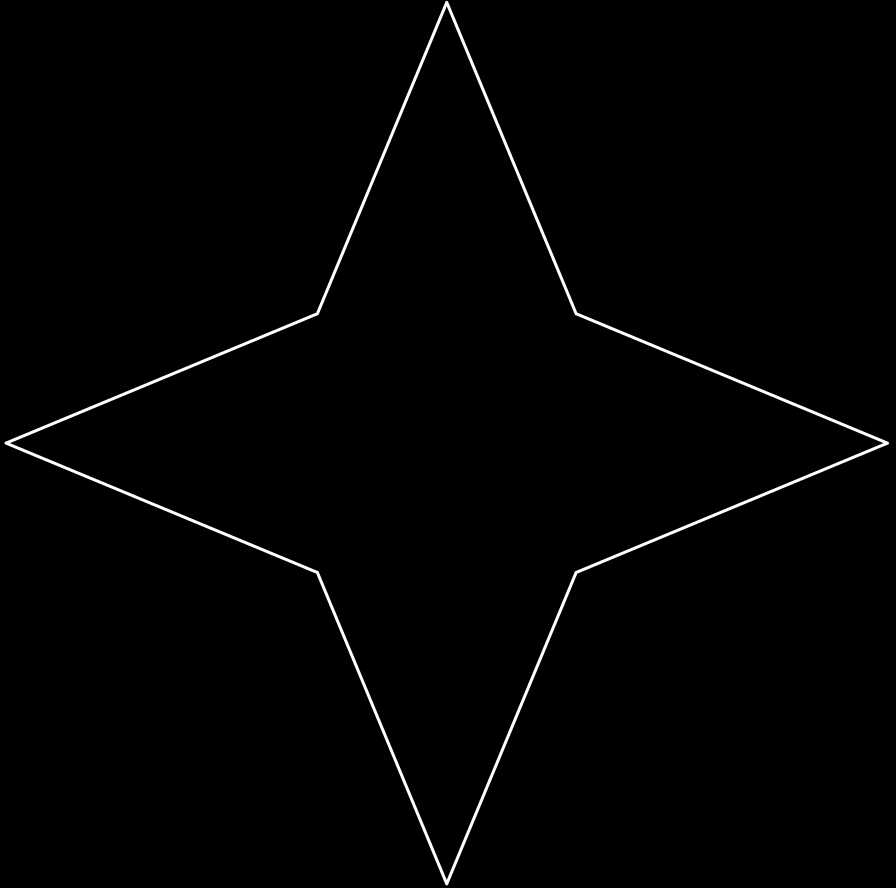
Write a Shadertoy shader that draws this background.

```glsl
// Draws a thin white outline of a four-pointed star on black.

// Lengths are in units of the canvas height.
const vec2 STAR_OFFSET = vec2(-0.0014, 0.001);
const float TIP_RADIUS = 0.4963;
const float NOTCH_COORD = 0.1457;
const float LINE_HALF_WIDTH = 0.0017;
const vec3 BACKGROUND = vec3(0.0);
const vec3 LINE_COLOR = vec3(1.0);

float segmentDistance(vec2 p, vec2 a, vec2 b) {
    vec2 ab = b - a;
    float t = clamp(dot(p - a, ab) / dot(ab, ab), 0.0, 1.0);
    return length(p - a - ab * t);
}

// Fold the plane into one octant, where the outline is a single segment.
float starOutlineDistance(vec2 p) {
    p = abs(p);
    if (p.y > p.x) p = p.yx;
    return segmentDistance(p, vec2(TIP_RADIUS, 0.0), vec2(NOTCH_COORD));
}

void mainImage(out vec4 fragColor, in vec2 fragCoord) {
    float pixel = 1.0 / iResolution.y;
    vec2 p = (fragCoord - 0.5 * iResolution.xy) * pixel - STAR_OFFSET;

    // Antialiased stroke
    float edge = starOutlineDistance(p) - LINE_HALF_WIDTH;
    float coverage = clamp(0.5 - edge / pixel, 0.0, 1.0);
    fragColor = vec4(mix(BACKGROUND, LINE_COLOR, coverage), 1.0);
}
```
